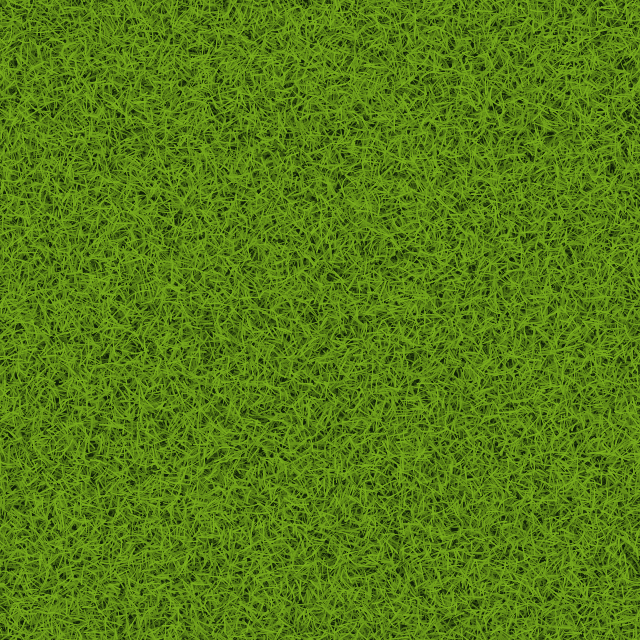
Reproduce this texture procedurally as a three.js fragment shader.

```glsl
// Dense lawn seen from above: thin tapered blades lying in every direction.
// Jittered grids of blades are stacked from dark soil up to bright tips,
// each layer a little lighter than the one below it.

varying vec2 vUv;

const int LAYERS = 20;               // stacked grids, bottom to top
const float CELLS = 60.0;            // grid cells across the canvas
const float PRESENCE = 0.78;         // chance that a cell holds a blade
const float HALF_LENGTH_MIN = 0.50;  // in cells
const float HALF_LENGTH_MAX = 0.92;
const float ROOT_WIDTH = 0.00130;    // half widths, in canvas units
const float TIP_WIDTH = 0.00055;
const float SOFTNESS = 0.00085;      // edge smoothing, in canvas units
const float BEND = 0.14;             // largest sideways bow, in cells
const float SHADE_JITTER = 0.14;     // brightness spread inside a layer
const vec3 SOIL_COLOR = vec3(0.060, 0.120, 0.025);
const vec3 TIP_COLOR = vec3(0.485, 0.685, 0.115);
const float TAU = 6.2831853;

// Four random values from a cell and a seed
vec4 hash4(vec3 p) {
  vec4 q = fract(p.xyzx * vec4(0.1031, 0.1030, 0.0973, 0.1099));
  q += dot(q, q.wzxy + 33.33);
  return fract((q.xxyz + q.yzzw) * q.zywx);
}

// Coverage of one bowed, tapered blade centred at the origin (cell units)
float bladeMask(vec2 p, float angle, float halfLength, float bend) {
  vec2 dir = vec2(cos(angle), sin(angle));
  vec2 q = vec2(dot(p, dir), dot(p, vec2(-dir.y, dir.x)));
  float along = clamp(q.x / halfLength, -1.0, 1.0);
  q.y -= bend * (along * along - 0.5);
  q.x -= along * halfLength;
  float width = mix(ROOT_WIDTH, TIP_WIDTH, 0.5 + 0.5 * along);
  float dist = length(q) / CELLS - width;
  return 1.0 - smoothstep(-SOFTNESS, SOFTNESS, dist);
}

void main() {
  vec3 color = SOIL_COLOR;

  for (int i = 0; i < LAYERS; i++) {
    float layer = float(i);
    float height = (layer + 0.5) / float(LAYERS);

    // Shift each grid so the cells of different layers never line up
    vec2 p = vUv * CELLS + 7.0 * hash4(vec3(layer, 3.7, 11.3)).xy + 2.0;
    vec2 cell = floor(p);

    // Blades reach at most one cell away
    for (int y = -1; y <= 1; y++) {
      for (int x = -1; x <= 1; x++) {
        vec2 home = cell + vec2(float(x), float(y));
        vec4 look = hash4(vec3(home, layer + 41.5));
        if (look.x > PRESENCE) continue;

        vec4 pose = hash4(vec3(home, layer + 0.5));
        float halfLength = mix(HALF_LENGTH_MIN, HALF_LENGTH_MAX, pose.w);
        float bend = BEND * (2.0 * look.z - 1.0);
        float mask = bladeMask(p - home - pose.xy, TAU * pose.z, halfLength, bend);

        float shade = clamp(height + SHADE_JITTER * (look.y - 0.5), 0.0, 1.0);
        color = mix(color, mix(SOIL_COLOR, TIP_COLOR, shade), mask);
      }
    }
  }

  gl_FragColor = vec4(color, 1.0);
}
```
